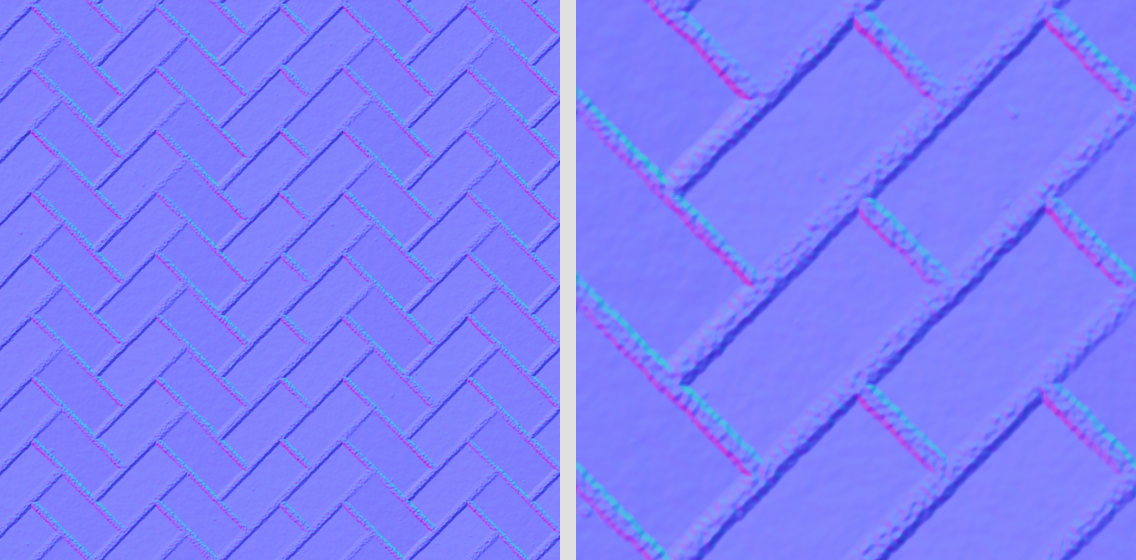
Left, the full canvas; right, a detail of the centre.
This texture map is drawn by a three.js fragment shader. Its source:

```glsl
// Tangent-space normal map of worn herringbone brick paving, laid at 45 degrees.
// Nine zigzag columns of nine bricks lean left or right; a height field with
// bevels, rough mortar and gradient noise is differentiated into normals.
varying vec2 vUv;

vec2 hash2(vec2 p) {
  p = vec2(dot(p, vec2(127.1, 311.7)), dot(p, vec2(269.5, 183.3)));
  return fract(sin(p) * 43758.55) * 2.0 - 1.0;
}

float gradientNoise(vec2 p) {
  vec2 i = floor(p), f = fract(p);
  vec2 u = f * f * f * (f * (f * 6.0 - 15.0) + 10.0);
  vec2 e = vec2(1.0, 0.0);
  float bottom = mix(dot(hash2(i), f), dot(hash2(i + e), f - e), u.x);
  float top = mix(dot(hash2(i + e.yx), f - e.yx), dot(hash2(i + 1.0), f - 1.0), u.x);
  return mix(bottom, top, u.y);
}

float pavingHeight(vec2 p) {
  // Column between two zigzag borders, two units apart
  float zigzag = 1.0 - abs(mod(p.y, 2.0) - 1.0);
  float column = floor((p.x - 1.0 - zigzag) * 0.5);
  float k = mod(column, 9.0);

  // Columns alternate in lean, except for one neighbouring pair
  float rising = mod(k + step(3.5, k), 2.0);
  float lean = rising * 2.0 - 1.0;

  // Brick within the column, as an offset from its centre
  vec2 d = p - vec2(column * 2.0 + 2.5, 0.5 * lean);
  float row = floor((d.y - lean * d.x + 1.0) * 0.5);
  d.y -= row * 2.0;
  vec2 id = vec2(k, mod(row, 9.0));
  vec2 shift = hash2(id + 3.7);
  vec2 vary = hash2(id + 19.3);

  // Diagonal axes: x to the upper right, y to the upper left
  vec2 q = vec2(d.x + d.y, d.y - d.x) * 0.7071;
  q += shift * 0.024 + vec2(-q.y, q.x) * vary.x * 0.01;
  vec2 halfSize = mix(vec2(0.7071, 1.4142), vec2(1.4142, 0.7071), rising);

  // Uneven edges; the lower right side is worn to a softer bevel
  float grain = gradientNoise(p * 12.0);
  float wobble = gradientNoise(p * 2.3 + 40.0) * 0.035 + grain * 0.018;
  vec2 inset = halfSize - abs(q) - 0.042 - 0.012 * vary.y + wobble;
  float edge = min(inset.x / 0.09, inset.y / mix(0.15, 0.115, step(0.0, q.y)));
  float face = smoothstep(0.0, 1.0, edge);

  // Brick face: slight tilt, broad undulation, fine grain and a few pits
  vec2 tilt = hash2(id + 31.1) * 0.018 + mix(vec2(0.01, -0.02), vec2(-0.026, 0.032), rising);
  float surface = 0.056 + dot(d, tilt) * 0.8
    + gradientNoise(p * 3.1 + 7.0) * 0.007
    + gradientNoise(p * 7.3 + 90.0) * 0.004 + grain * 0.0015
    - 0.012 * smoothstep(0.42, 0.6, gradientNoise(p * 4.0 + 23.0));

  // Mortar: coarse, gritty and lower
  float mortar = grain * 0.024 + gradientNoise(p * 6.5 + 60.0) * 0.014;
  return mix(mortar, surface, face);
}

void main() {
  vec2 p = vUv * 18.0 + vec2(0.0, 0.1);
  vec2 e = vec2(0.022, 0.0);
  vec2 slope = vec2(pavingHeight(p + e) - pavingHeight(p - e),
                    pavingHeight(p + e.yx) - pavingHeight(p - e.yx)) / (2.0 * e.x);

  // Split the slope by diagonal; wear flattens all but the dark upper left edges
  float across = (slope.y - slope.x) * 0.5;
  float along = -(slope.x + slope.y) * 0.5;
  across = min(across, mix(0.04, across, 0.2));
  along *= 0.65;

  // Green points down the canvas
  vec3 normal = normalize(vec3(across + along, across - along, 1.0));
  gl_FragColor = vec4((normal * 0.5 + 0.5) * vec3(1.0, 1.0, 0.993), 1.0);
}
```
